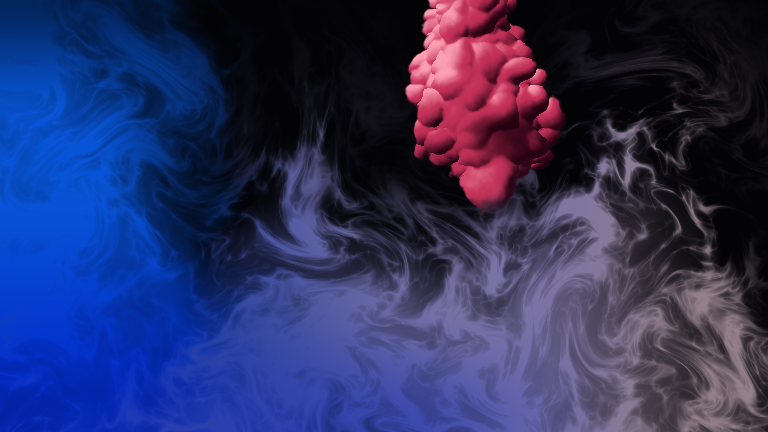
A WebGL 1 fragment shader for this background:

```glsl
precision highp float;
// Ink plume over drifting smoke: a blue haze on the left, a violet-grey bank below.
// Smoke is ridged noise stirred by a chain of small eddies and shaped by soft masks.
// The pink plume is a blended heap of lit spheres scattered along a spine.
uniform vec2 u_resolution;

float hash(vec2 p) {
  return fract(sin(dot(p, vec2(127.1, 311.7))) * 43758.55);
}

float noise(vec2 p) {
  vec2 i = floor(p), f = fract(p);
  f = f * f * f * (f * (f * 6.0 - 15.0) + 10.0);
  return mix(mix(hash(i), hash(i + vec2(1.0, 0.0)), f.x),
             mix(hash(i + vec2(0.0, 1.0)), hash(i + vec2(1.0)), f.x), f.y);
}

float fbm(vec2 p) {
  float sum = 0.0, amp = 0.52;
  for (int i = 0; i < 5; i++) {
    sum += amp * noise(p);
    p = mat2(1.6, 1.2, -1.2, 1.6) * p + 7.3;
    amp *= 0.5;
  }
  return sum;
}

// Moves a point along the swirls of ever smaller eddies
vec2 stir(vec2 p, float scale, float amount) {
  for (int i = 0; i < 6; i++) {
    vec2 q = p * scale + 5.7 * float(i), e = vec2(0.05, 0.0);
    float n = noise(q);
    vec2 slope = (vec2(noise(q + e.xy), noise(q + e.yx)) - n) / e.x;
    p += amount / scale * vec2(slope.y, -slope.x);
    p = mat2(0.96, 0.28, -0.28, 0.96) * p;
    scale *= 1.45;
  }
  return p;
}

// Layered filaments, 0 to 1
float strands(vec2 p) {
  float sum = 0.0, amp = 0.42;
  for (int i = 0; i < 4; i++) {
    float ridge = 1.0 - abs(2.0 * noise(p) - 1.0);
    sum += amp * ridge * ridge;
    p = mat2(1.6, 1.3, -1.3, 1.6) * p + 11.9;
    amp *= 0.68;
  }
  return smoothstep(0.18, 0.85, sum);
}

// Soft elliptical spot
float spot(vec2 p, vec2 center, vec2 radius) {
  vec2 d = (p - center) / radius;
  return exp(-dot(d, d));
}

// Upper edge of the smoke bank
float bankTop(float x) {
  float top = mix(0.12, 0.66, smoothstep(0.2, 0.70, x));
  top -= 0.10 * exp(-pow((x - 1.04) / 0.18, 2.0));
  return top - 0.55 * smoothstep(1.5, 1.95, x);
}

vec3 bankColor(vec2 p) {
  vec3 blue = vec3(0.15, 0.25, 0.62);
  vec3 violet = vec3(0.48, 0.45, 0.65);
  vec3 warmGrey = vec3(0.58, 0.50, 0.54);
  vec3 c = mix(blue, violet, smoothstep(0.4, 1.15, p.x + 0.45 * (p.y - 0.2)));
  c = mix(c, warmGrey, smoothstep(1.2, 1.65, p.x));
  float low = smoothstep(0.3, 0.0, p.y) * smoothstep(1.5, 0.9, p.x);
  return mix(c, vec3(0.18, 0.25, 0.70), 0.75 * low);
}

vec3 hazeColor(float y) {
  vec3 c = mix(vec3(0.01, 0.17, 0.80), vec3(0.03, 0.33, 0.84), smoothstep(0.05, 0.6, y));
  return c * mix(1.0, 0.42, smoothstep(0.72, 1.02, y));
}

vec3 plumeShade(vec3 n, vec2 p, float grain) {
  float light = clamp(0.34 + 0.66 * dot(n, normalize(vec3(-0.5, 0.6, 0.45))), 0.0, 1.0);
  light *= 0.7 + 0.6 * grain;
  light *= 1.0 - 0.72 * spot(p, vec2(1.18, 0.69), vec2(0.11, 0.08));
  light *= 1.0 - 0.55 * spot(p, vec2(1.00, 0.65), vec2(0.09, 0.06));
  vec3 c = mix(vec3(0.14, 0.0, 0.06), vec3(0.76, 0.19, 0.34), smoothstep(0.08, 0.55, light));
  c = mix(c, vec3(0.98, 0.62, 0.69), smoothstep(0.55, 1.0, light));
  return c + vec3(0.12, 0.07, 0.10) * pow(clamp(1.0 - n.z, 0.0, 1.0), 3.0);
}

// Colour in rgb, coverage in a
vec4 plume(vec2 p) {
  vec2 bend = vec2(fbm(p * 9.0), fbm(p * 9.0 + 19.7)) - 0.5;
  vec2 q = p + 0.07 * bend;
  vec3 normalSum = vec3(0.0, 0.0, 0.001);
  float cover = 0.0;
  for (int i = 0; i < 90; i++) {
    float k = float(i), t = (k + 0.5) / 90.0;
    float side = 2.0 * fract(k * 0.618) - 1.0;
    float halfWidth = mix(0.105, 0.16, smoothstep(0.15, 0.6, t))
                    * (1.0 - 0.8 * smoothstep(0.72, 1.0, t));
    float spine = 1.085 + 0.06 * smoothstep(0.2, 0.8, t);
    vec2 center = vec2(spine + side * halfWidth, mix(1.03, 0.55, t));
    float r = mix(0.058, 0.027, abs(side)) * mix(0.7, 1.2, hash(vec2(k, 3.0)));
    vec2 d = (q - center) / r;
    float z = sqrt(max(1.0 - dot(d, d), 0.0));
    float height = 0.06 * sqrt(1.0 - side * side) + 0.04 * hash(vec2(k, 8.0)) + r * z;
    normalSum += step(0.001, z) * exp(260.0 * height) * vec3(d + vec2(0.3 * side, 0.0), z);
    cover = max(cover, smoothstep(0.0, 0.006, r * (1.0 - length(d))));
  }
  return vec4(plumeShade(normalize(normalSum), p, fbm(q * 16.0)), cover);
}

void main() {
  vec2 p = gl_FragCoord.xy / u_resolution.y;
  p.x += 0.5 * (16.0 / 9.0 - u_resolution.x / u_resolution.y);
  vec2 flow = stir(p, 2.2, 0.2);
  float body = fbm(flow * 3.5);
  float fine = strands(flow * 8.0);

  // Blue haze
  vec3 color = vec3(0.010, 0.010, 0.022);
  float reach = p.x - 0.30 * smoothstep(0.6, 0.0, p.y) + 0.45 * (body - 0.5);
  float haze = smoothstep(0.54, 0.08, reach - 0.08 * fine) * (0.66 + 0.45 * body + 0.2 * fine);
  color = mix(color, hazeColor(p.y), clamp(haze, 0.0, 1.0));

  // Plume, dissolving at its tip
  vec4 ink = plume(p);
  color = mix(color, ink.rgb, ink.a * smoothstep(0.49, 0.55, p.y));

  // Smoke bank, breaking into loose threads on the right
  float depth = bankTop(p.x) - p.y + 0.4 * (body - 0.5) + 0.16 * (fine - 0.5);
  float bank = smoothstep(-0.08, 0.28, depth);
  float solid = 0.45 + 0.5 * body + 0.4 * fine;
  float loose = 0.05 + 0.3 * body + 0.8 * fine;
  bank *= mix(solid, loose, smoothstep(1.2, 1.7, p.x + 0.25 * (p.y - 0.3)));
  float wisps = 0.65 * fine * fine * spot(p, vec2(1.52, 0.70), vec2(0.20, 0.20));
  wisps += 0.16 * fine * spot(p, vec2(0.75, 0.72), vec2(0.25, 0.18));
  float veil = clamp(bank + wisps, 0.0, 1.0) * (1.0 - 0.9 * ink.a * smoothstep(0.48, 0.58, p.y));
  gl_FragColor = vec4(mix(color, bankColor(p), veil), 1.0);
}
```
